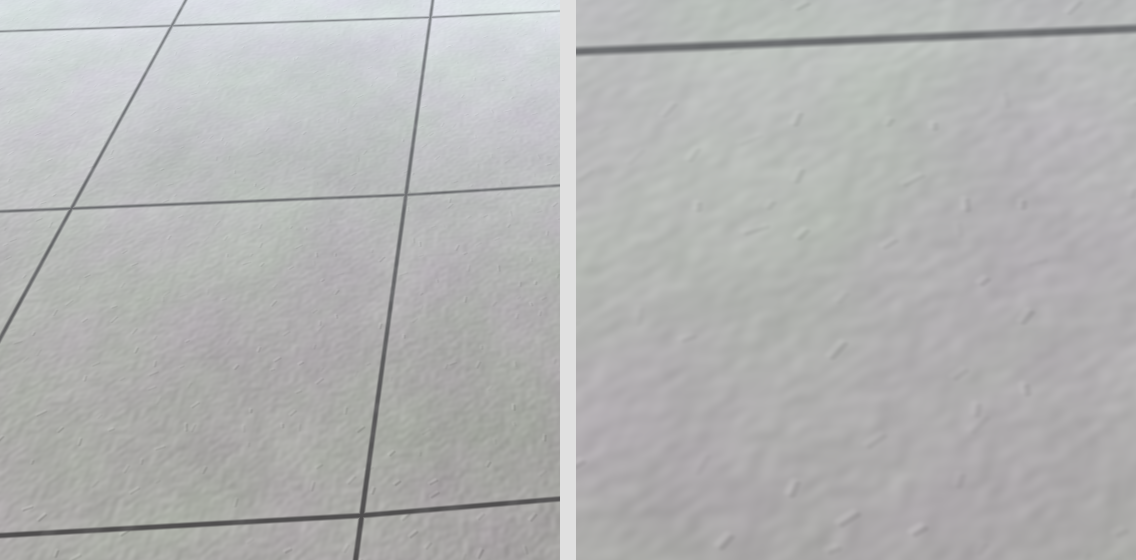
Left: the whole. Right: its middle third, enlarged.
Write a Shadertoy shader that draws this texture.

```glsl
#define GROUT_WIDTH 0.0110
#define EDGE_BLUR 0.0014
#define ROW_BEND 0.030
#define GRAIN_FREQ 80.0
#define GRAIN_AMOUNT 0.055
#define MOTTLE_AMOUNT 0.050
#define TINT_AMOUNT 0.022
#define PIT_CELLS 17.0
#define PIT_SHARE 0.45
#define TILE_VARIATION 0.012

const vec3 NEAR_STONE = vec3(0.652, 0.648, 0.638);
const vec3 FAR_STONE = vec3(0.850, 0.872, 0.890);
const vec3 NEAR_GROUT = vec3(0.285, 0.278, 0.280);
const vec3 FAR_GROUT = vec3(0.460, 0.475, 0.490);

// Perspective from tile units to the canvas
const mat3 FLOOR_TO_CANVAS = mat3(
    0.8589, 0.0485, 0.0216,
    0.3791, 0.8533, 0.4116,
   -0.1990, 0.0326, 1.0);

float hash(vec2 p) {
    vec3 q = fract(p.xyx * vec3(0.1031, 0.1030, 0.0973));
    q += dot(q, q.yzx + 33.33);
    return fract((q.x + q.y) * q.z);
}

float noise(vec2 p) {
    vec2 i = floor(p), f = fract(p);
    f = f * f * (3.0 - 2.0 * f);
    return mix(mix(hash(i), hash(i + vec2(1, 0)), f.x),
               mix(hash(i + vec2(0, 1)), hash(i + vec2(1, 1)), f.x), f.y);
}

float fbm(vec2 p) {
    float sum = 0.0, amp = 0.5;
    for (int i = 0; i < 4; i++) {
        sum += amp * noise(p);
        p = mat2(1.6, 1.2, -1.2, 1.6) * p + 17.3;
        amp *= 0.5;
    }
    return sum / 0.9375;
}

float segmentDistance(vec2 p, vec2 halfSpan) {
    float t = clamp(dot(p, halfSpan) / dot(halfSpan, halfSpan), -1.0, 1.0);
    return length(p - t * halfSpan);
}

// Short scratches, each with a dark side and a lit side
float pits(vec2 p) {
    vec2 cell = floor(p);
    float shade = 0.0;
    for (int y = -1; y <= 1; y++)
    for (int x = -1; x <= 1; x++) {
        vec2 id = cell + vec2(x, y);
        if (hash(id + 71.0) > PIT_SHARE) continue;
        vec2 center = id + vec2(hash(id + 5.1), hash(id + 9.7));
        float angle = 0.3 + 1.6 * hash(id + 23.0);
        vec2 halfSpan = mix(0.04, 0.15, hash(id + 41.0)) * vec2(cos(angle), sin(angle));
        vec2 d = p - center;
        float dark = smoothstep(0.09, 0.0, segmentDistance(d, halfSpan));
        float lit = smoothstep(0.10, 0.0, segmentDistance(d + vec2(0.09, -0.07), halfSpan));
        shade += (0.6 * lit - dark) * mix(0.3, 1.0, hash(id + 57.0));
    }
    return shade;
}

// Coverage of the joint nearest to a tile coordinate
float joint(float coord, float scale) {
    float d = abs(coord - round(coord)) / scale;
    float halfWidth = 0.5 * GROUT_WIDTH / scale;
    float blur = EDGE_BLUR + 0.7 / iResolution.y;
    return 1.0 - smoothstep(halfWidth - blur, halfWidth + blur, d);
}

void mainImage(out vec4 fragColor, in vec2 fragCoord) {
    vec2 uv = fragCoord / iResolution.xy;
    vec3 ray = inverse(FLOOR_TO_CANVAS) * vec3(uv, 1.0);
    vec2 tile = ray.xy / ray.z;
    tile.y -= ROW_BEND * max(tile.x - 1.0, 0.0);
    vec2 scale = vec2(length(vec2(dFdx(tile.x), dFdy(tile.x))),
                      length(vec2(dFdx(tile.y), dFdy(tile.y)))) * iResolution.y;

    // Stone, brightened by the far light
    float light = pow(uv.y, 2.2);
    vec3 color = mix(NEAR_STONE, FAR_STONE, light);
    color += 0.03 * (0.5 - uv.x) * (1.0 - light);
    color += TILE_VARIATION * (2.0 * hash(floor(tile) + 13.0) - 1.0);

    // Cloudy mottling and faint tints
    color += MOTTLE_AMOUNT * (fbm(tile * 5.0 + 3.0) - 0.5);
    color += 0.5 * MOTTLE_AMOUNT * (fbm(tile * 16.0 + 40.0) - 0.5);
    float tint = fbm(tile * 6.0 + 90.0) - 0.5;
    color += TINT_AMOUNT * tint * vec3(1.0, -1.2, 1.6);

    // Embossed grain, softer with distance
    float sharpness = mix(1.0, 0.35, uv.y);
    vec2 g = tile * GRAIN_FREQ;
    float relief = noise(g) - noise(g + vec2(0.5, -0.4));
    float grain = 0.6 * (noise(g * 0.6 + 8.0) - 0.5) + relief;
    color += GRAIN_AMOUNT * sharpness * grain;
    color += 0.075 * sharpness * pits(tile * PIT_CELLS);

    // Pale rims beside the joints
    vec2 rim = abs(tile - round(tile)) / scale;
    color += 0.022 * exp(-min(rim.x, rim.y) * 55.0);

    // Joints, worn unevenly and paler at the far right
    float wear = fbm(tile * 30.0 + 60.0) - 0.5;
    float fade = 0.35 * smoothstep(0.85, 1.0, uv.x) * smoothstep(0.4, 0.9, uv.y);
    vec3 grout = mix(NEAR_GROUT, FAR_GROUT, uv.y) + 0.12 * wear;
    float cover = max(joint(tile.x, scale.x), joint(tile.y, scale.y) * (1.0 - fade));
    color = mix(color, grout, cover * (0.94 + 0.15 * min(wear, 0.0)));

    fragColor = vec4(clamp(color, 0.0, 1.0), 1.0);
}
```
